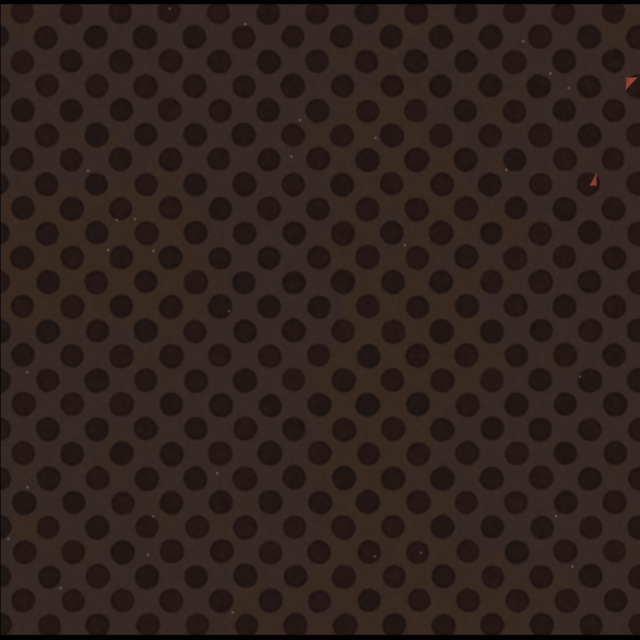
A Shadertoy shader for this pattern:

```glsl
float hash(vec2 p) {
    vec3 q = fract(vec3(p.xyx) * 0.1031);
    q += dot(q, q.yzx + 33.33);
    return fract((q.x + q.y) * q.z);
}

float noise(vec2 p) {
    vec2 i = floor(p), f = fract(p);
    f = f * f * (3.0 - 2.0 * f);
    return mix(mix(hash(i), hash(i + vec2(1, 0)), f.x),
               mix(hash(i + vec2(0, 1)), hash(i + 1.0), f.x), f.y);
}

// Nearest hole in the staggered grid: signed distance and a random shade
vec2 nearestHole(vec2 p) {
    vec2 nearest = vec2(1.0, 0.0);
    float middleRow = round((p.y - 0.0195) / 0.0383);
    for (float i = -1.0; i <= 1.0; i++) {
        float row = middleRow + i;
        float start = 0.034 + 0.004 * p.y + 0.0385 * mod(row, 2.0);
        float column = round((p.x - start) / 0.077);
        vec2 cell = vec2(column, row) + 20.0;
        vec2 center = vec2(start + column * 0.077, 0.0195 + row * 0.0383);
        center += (vec2(hash(cell), hash(cell + 71.0)) - 0.5) * 0.0024;
        float radius = 0.0186 + 0.0012 * (hash(cell + 37.0) - 0.5);
        float d = length(p - center) - radius;
        if (d < nearest.x) nearest = vec2(d, hash(cell + 113.0));
    }
    return nearest;
}

// Right triangle with its square corner at the origin
float triangle(vec2 p, vec2 size) {
    float slope = (p.x / size.x + p.y / size.y - 1.0) * size.x * 0.8;
    return max(max(-p.x, -p.y), slope);
}

void mainImage(out vec4 fragColor, in vec2 fragCoord) {
    vec2 p = fragCoord / iResolution.xy;
    p.y = 1.0 - p.y;
    float pixel = 1.0 / iResolution.y;

    // Sheet: warm brown with cooler clouds
    float cloud = 0.65 * noise(p * 5.0 + 3.0) + 0.35 * noise(p * 23.0);
    vec3 color = mix(vec3(0.222, 0.165, 0.130), vec3(0.212, 0.160, 0.148),
                     smoothstep(0.38, 0.62, cloud + 0.12 * (p.x - 0.5)));

    // Holes with uneven soft edges and a darker rim
    vec2 hole = nearestHole(p);
    float d = hole.x + 0.0016 * (noise(p * 85.0) - 0.5);
    float soft = max(0.0028, pixel);
    vec3 inside = mix(vec3(0.128, 0.088, 0.076), vec3(0.150, 0.092, 0.083), hole.y);
    inside *= 1.0 - 0.10 * smoothstep(-0.008, -0.002, d);
    inside *= 0.93 + 0.14 * noise(p * 110.0 + 9.0);
    color = mix(color, inside, 1.0 - smoothstep(-soft, soft, d));

    // Fine grain
    color += 0.014 * (noise(p * 230.0) - 0.5);

    // Sparse pale dust
    vec2 dustCell = floor(p * 40.0);
    vec2 dust = vec2(hash(dustCell + 5.0), hash(dustCell + 47.0)) * 0.6 + 0.2;
    float speck = length(fract(p * 40.0) - dust) / 40.0;
    float rare = step(0.985, hash(dustCell + 211.0));
    color += 0.14 * rare * (1.0 - smoothstep(0.0008, 0.0036, speck));

    // Two red chips showing through holes near the right side
    float chips = min(triangle(p - vec2(0.978, 0.121), vec2(0.018, 0.0195)),
                      triangle(vec2(0.932, 0.290) - p, vec2(0.0105, 0.0195)));
    vec3 red = vec3(0.57, 0.25, 0.21) * (0.85 + 0.3 * noise(p * 150.0));
    color = mix(color, red, 1.0 - smoothstep(-0.0015, 0.0015, chips));

    // Black strips along the top, bottom and left
    float border = min(min(p.y - 0.0065, 0.992 - p.y), p.x - 0.001);
    color = mix(vec3(0.008), color, smoothstep(-pixel, pixel, border));

    fragColor = vec4(color, 1.0);
}
```
